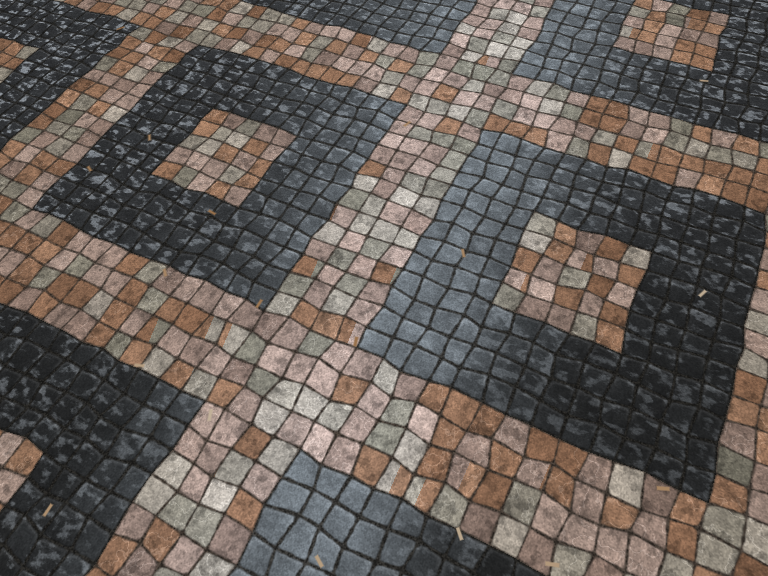
Give the GLSL for this texture, as a WebGL 2 fragment shader.

```glsl
#version 300 es
precision highp float;
// Wet cobblestone plaza in perspective: dark squares with pale centres, divided by pale bands.
uniform vec2 u_resolution;
out vec4 outColor;

vec3 hash3(vec2 p) {
    vec3 h = fract(p.xyx * vec3(0.1031, 0.1030, 0.0973));
    h += dot(h, h.yxz + 33.33);
    return fract((h.xxy + h.yzz) * h.zyx);
}

float noise(vec2 p) {
    vec2 i = floor(p), f = fract(p);
    f *= f * (3.0 - 2.0 * f);
    return mix(mix(hash3(i).x, hash3(i + vec2(1, 0)).x, f.x),
               mix(hash3(i + vec2(0, 1)).x, hash3(i + 1.0).x, f.x), f.y);
}

float fbm(vec2 p) {
    float sum = 0.0, amp = 0.5;
    for (int i = 0; i < 4; i++) {
        sum += amp * noise(p);
        p = mat2(1.6, 1.2, -1.2, 1.6) * p + 7.3;
        amp *= 0.5;
    }
    return sum / 0.94;
}

vec2 corner(vec2 c) { return c + 0.25 * (hash3(c + 211.0).xy - 0.5); }

float edge(vec2 p, vec2 a, vec2 b) {
    vec2 e = b - a;
    return dot(p - a, vec2(e.y, -e.x)) / length(e);
}

// Signed distance to one irregular stone with softened corners
float stone(vec2 p, vec2 id) {
    vec2 a = corner(id), b = corner(id + vec2(1, 0));
    vec2 c = corner(id + 1.0), d = corner(id + vec2(0, 1));
    vec4 e = vec4(edge(p, a, b), edge(p, b, c), edge(p, c, d), edge(p, d, a));
    return log(dot(exp(24.0 * e), vec4(1))) / 24.0;
}

// Plan of one period: 13 stones per square, then 4 per band
vec2 stoneCoords(vec2 uv) {
    vec2 f = fract(uv);
    vec2 k = mix(f * 13.0 / 0.753, 13.0 + (f - 0.753) * 4.0 / 0.247, step(0.753, f));
    return floor(uv) * 17.0 + k;
}

void main() {
    vec2 q = gl_FragCoord.xy / u_resolution;
    q = vec2(q.x * 4.0 / 3.0, 1.0 - q.y);

    // Ground plane from screen
    mat3 toScreen = mat3(0.3788, 0.1164, -0.1401, -0.3993, 0.2939, -0.2391, 0.3438, 0.0747, 1.0);
    vec3 g = inverse(toScreen) * vec3(q, 1.0);
    vec2 uv = g.xy / g.z;
    float px = length(fwidth(uv)) * 10.0;
    vec2 p = stoneCoords(uv);
    p += 0.10 * (vec2(noise(p * 0.6), noise(p * 0.6 + 40.0)) - 0.5);

    // Nearest stone
    float dist = 1e3;
    vec2 id = vec2(0);
    for (int j = -1; j <= 1; j++)
    for (int i = -1; i <= 1; i++) {
        vec2 c = floor(p) + vec2(i, j);
        float d = stone(p, c);
        if (d < dist) { dist = d; id = c; }
    }
    vec2 k = mod(id + 0.5, 17.0);
    bool inSquare = max(k.x, k.y) < 13.0;
    bool inCentre = min(k.x, k.y) > 4.0 && max(k.x, k.y) < 9.0;
    bool dark = inSquare && !inCentre;

    vec3 rnd = hash3(id + 57.0), rnd2 = hash3(id + 139.0);
    vec2 local = p - id - 0.5;
    float grain = fbm(p * 5.0 + rnd.xy * 30.0);
    float fine = noise(p * 20.0);
    float tilt = dot(local, rnd2.xy - 0.5);

    // Sky sheen lies along a diagonal through the middle, wider on its left
    float across = dot(q - vec2(0.70, 0.53), vec2(0.919, 0.394));
    float sheen = exp(-across * across / (across < 0.0 ? 0.075 : 0.038));
    float far = 1.0 - smoothstep(0.1, 0.75, q.y);

    vec3 col, joint;
    if (dark) {
        float wet = sheen * (0.85 + 0.3 * rnd.x) + 0.14 * (rnd.y - 0.5);
        vec3 base = mix(vec3(0.135, 0.138, 0.14), vec3(0.185, 0.19, 0.197), far);
        col = mix(base, vec3(0.435, 0.465, 0.49), clamp(wet, 0.0, 1.0));
        col *= 0.88 + 0.24 * grain + 0.4 * tilt;
        // Broken reflections on the rough wet faces
        float glint = smoothstep(0.48, 0.74, fbm(p * vec2(2.6, 4.0) + rnd.yz * 9.0));
        float open = 0.45 + 0.45 * far + 0.25 * smoothstep(0.5, 0.0, q.x);
        col += vec3(0.29, 0.305, 0.32) * glint * open * (1.0 - 0.75 * sheen);
        col += 0.07 * smoothstep(-0.2, -0.08, dist) * smoothstep(0.1, -0.4, local.y);
        joint = vec3(0.14, 0.135, 0.125) + 0.07 * sheen;
    } else {
        float warm = 0.46 * (1.0 - sheen) + 0.04;
        vec3 pink = mix(vec3(0.70, 0.63, 0.60), vec3(0.56, 0.49, 0.46), rnd.y);
        vec3 grey = mix(vec3(0.49, 0.49, 0.45), vec3(0.70, 0.68, 0.65), rnd.y);
        vec3 rust = mix(vec3(0.52, 0.40, 0.32), vec3(0.65, 0.52, 0.43), rnd.y);
        col = rnd.x < warm ? rust : (rnd.z < 0.6 ? pink : grey);
        // Paler where the sky reflects, browner away from it
        col *= mix(vec3(0.90, 0.87, 0.84), vec3(1.06, 1.06, 1.07), sheen);
        col *= 0.84 + 0.36 * grain + 0.2 * tilt + 0.16 * (rnd2.z - 0.5);
        // Pale veins and dark stains
        float vein = abs(fbm(p * 2.2 + rnd.xy * 17.0) - 0.5);
        col += 0.09 * smoothstep(0.05, 0.0, vein) * step(0.5, rnd2.x);
        col *= 1.0 - 0.22 * smoothstep(0.56, 0.76, fbm(p * 3.1 + 60.0));
        joint = vec3(0.25, 0.22, 0.195);
    }
    col *= 0.88 + 0.24 * fine;

    // Joints and rounded stone rims
    float gap = (dark ? 0.04 : 0.02) + 0.045 * (noise(p * 6.0) - 0.4);
    col *= mix(0.80, 1.0, smoothstep(0.0, 0.06, -dist - gap));
    joint *= 0.55 + 0.8 * fine;
    col = mix(joint, col, smoothstep(-px, px, -dist - gap));

    // Scattered leaf scraps
    vec2 leafCell = floor(p / 3.0);
    vec3 leaf = hash3(leafCell + 83.0);
    vec2 lp = p - 3.0 * (leafCell + 0.2 + 0.6 * leaf.xy);
    float ang = leaf.x * 40.0;
    lp = abs(mat2(cos(ang), sin(ang), -sin(ang), cos(ang)) * lp);
    float scrap = max(lp.x - 0.2, lp.y - 0.06);
    vec3 leafColor = mix(vec3(0.58, 0.42, 0.27), vec3(0.76, 0.70, 0.61), leaf.y);
    col = mix(col, leafColor, smoothstep(px, -px, scrap) * step(0.84, leaf.z));

    outColor = vec4(clamp(col, 0.0, 1.0), 1.0);
}
```
